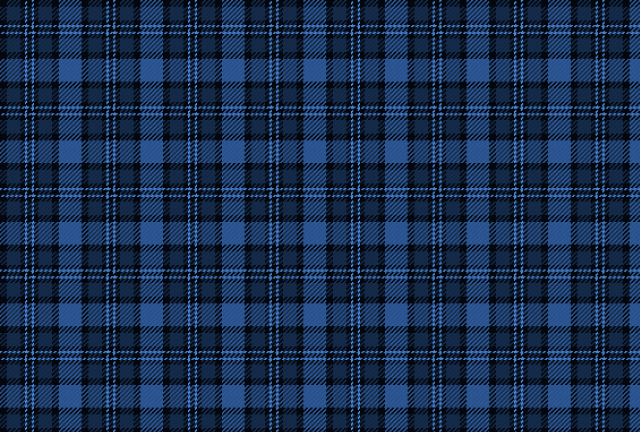
Write a WebGL 1 fragment shader that draws this pattern.

```glsl
precision highp float;
// Blue tartan cloth: one mirrored stripe sequence colours both warp and weft,
// and a 2/2 twill decides which of the two threads lies on top.
// Each pixel averages a grid of samples so the fine threads stay smooth.

uniform vec2 u_resolution;

const float REPEATS_ACROSS = 7.85;
const float SETT_THREADS = 72.0;   // threads in one repeat
const float MIRROR_THREAD = 26.0;  // centre of the paired pinstripes
const float TWILL_THREADS = 4.0;   // two over, two under
const int SAMPLES = 5;             // per pixel side

const vec3 BLACK = vec3(0.016, 0.032, 0.060);
const vec3 NAVY = vec3(0.088, 0.182, 0.315);
const vec3 BLUE = vec3(0.188, 0.368, 0.630);
const vec3 PALE = vec3(0.320, 0.570, 0.900);

// Stripe colour by distance, in threads, from the mirror line.
vec3 settColor(float thread) {
  float d = abs(mod(thread, SETT_THREADS) - MIRROR_THREAD);
  vec3 color = BLACK;
  color = mix(color, PALE, step(2.0, d));
  color = mix(color, BLACK, step(4.0, d));
  color = mix(color, NAVY, step(8.0, d));
  color = mix(color, BLACK, step(20.0, d));
  return mix(color, BLUE, step(26.0, d));
}

// Rounded shading across one thread, brightest along its middle.
float threadShade(float across, float depth) {
  float edge = 2.0 * across - 1.0;
  return 1.0 - depth * edge * edge;
}

// Colour of the cloth at a point measured in threads.
vec3 weave(vec2 p) {
  vec2 index = floor(p);
  vec2 across = p - index;
  float phase = mod(index.x + index.y, TWILL_THREADS);
  float warpOnTop = 1.0 - step(0.5 * TWILL_THREADS, phase);
  vec3 warp = settColor(index.x + 0.5) * threadShade(across.x, 0.18);
  vec3 weft = settColor(index.y + 0.5) * threadShade(across.y, 0.18) * 0.90;
  return mix(weft, warp, warpOnTop);
}

void main() {
  float threadsPerPixel = REPEATS_ACROSS * SETT_THREADS / u_resolution.x;
  vec2 corner = vec2(gl_FragCoord.x, u_resolution.y - gl_FragCoord.y) - 0.5;

  // Box filter over the pixel.
  vec3 sum = vec3(0.0);
  for (int j = 0; j < SAMPLES; j++) {
    for (int i = 0; i < SAMPLES; i++) {
      vec2 offset = (vec2(float(i), float(j)) + 0.5) / float(SAMPLES);
      sum += weave((corner + offset) * threadsPerPixel);
    }
  }
  gl_FragColor = vec4(sum / float(SAMPLES * SAMPLES), 1.0);
}
```
